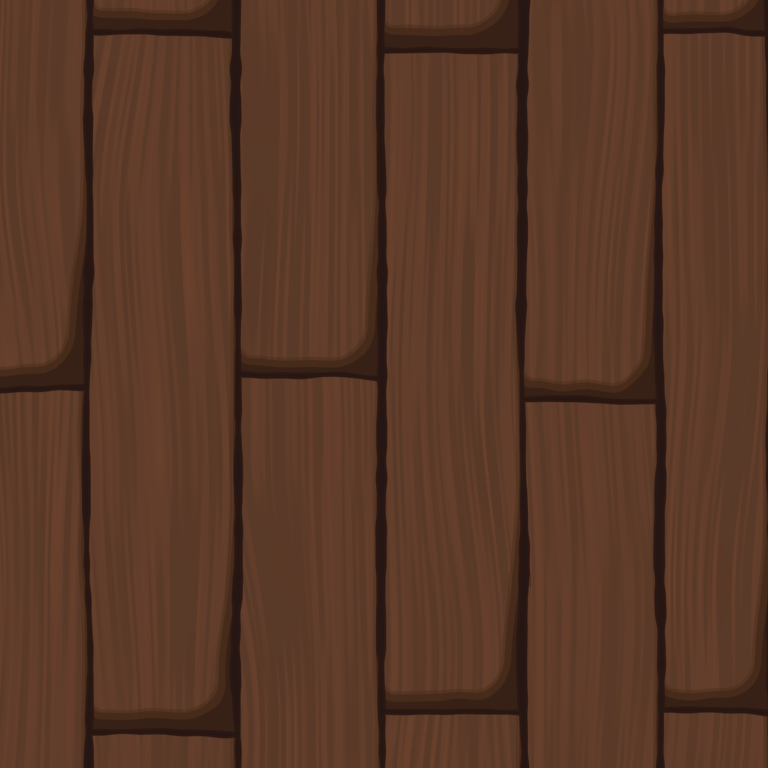
Give the GLSL for this texture, as a three.js fragment shader.

```glsl
// Dark wooden floor of upright planks in six staggered columns.
// Wobbling seams split the canvas, stretched noise draws the grain, and
// rounded distance fields shade the lower right of every plank.

varying vec2 vUv;

const vec3 GRAIN_LIGHT = vec3(0.388, 0.243, 0.170);
const vec3 GRAIN_DARK  = vec3(0.345, 0.220, 0.152);
const vec3 GRAIN_GLINT = vec3(0.430, 0.262, 0.178);
const vec3 SHADE_SOFT  = vec3(0.270, 0.162, 0.096);
const vec3 SHADE_DEEP  = vec3(0.205, 0.118, 0.078);
const vec3 SEAM_EDGE   = vec3(0.165, 0.092, 0.070);
const vec3 SEAM_CORE   = vec3(0.145, 0.085, 0.075);

const float EDGE = 0.0012;                  // softness of drawn edges
const float FIRST_SEAM = 0.1146;            // leftmost vertical seam
const float COLUMN_WIDTH = 0.1966;
const float COLUMN_SHRINK = 0.0026;         // columns narrow to the right
const float LAST_SEAM = 1.004;
const vec3 EVEN_JOINTS = vec3(0.492, 0.510, 0.478);
const vec3 ODD_JOINTS  = vec3(0.046, 0.071, 0.073);
const vec3 ODD_LENGTHS = vec3(0.911, 0.861, 0.884);
const float EVEN_LENGTH = 0.9;
const vec2 GRAIN_SCALE = vec2(235.0, 4.5);
const float CORNER_RADIUS = 0.045;
const float SPLINTER_SEAM = 3.0;
const vec2 SPLINTER_SPAN = vec2(0.236, 0.315);

float hash(vec2 p) {
  vec3 q = fract(p.xyx * 0.1031);
  q += dot(q, q.yzx + 33.33);
  return fract((q.x + q.y) * q.z);
}

float noise(vec2 p) {
  vec2 i = floor(p), f = fract(p);
  f = f * f * (3.0 - 2.0 * f);
  return mix(mix(hash(i), hash(i + vec2(1.0, 0.0)), f.x),
             mix(hash(i + vec2(0.0, 1.0)), hash(i + 1.0), f.x), f.y);
}

float pick(vec3 v, float i) {
  return dot(v, vec3(equal(vec3(0.0, 1.0, 2.0), vec3(i))));
}

// Centre of vertical seam k at height y
float seamX(float k, float y) {
  float x = FIRST_SEAM + k * (COLUMN_WIDTH - COLUMN_SHRINK * k);
  float wobble = 0.006 * (noise(vec2(y * 7.0, k * 9.0 + 20.0)) - 0.5);
  return min(x, LAST_SEAM) + wobble;
}

// Ragged half width of vertical seam k
float seamHalfWidth(float k, float y) {
  float broad = noise(vec2(y * 8.0 + 3.0, k * 5.0 + 50.0));
  float ragged = noise(vec2(y * 45.0, k * 7.0 + 80.0)) - 0.5;
  return 0.0032 + 0.0042 * broad + 0.0024 * ragged;
}

// Signed distance to a corner rounded by r, negative inside
float roundCorner(vec2 inset, float r) {
  vec2 q = r - inset;
  return length(max(q, 0.0)) + min(max(q.x, q.y), 0.0) - r;
}

float cover(float d) { return smoothstep(-EDGE, EDGE, d); }

void main() {
  vec2 p = vUv;

  // Column and distance into the nearest vertical seam
  float column = 0.0, left = seamX(-1.0, p.y), seam = -1.0;
  for (int i = 0; i < 6; i++) {
    float k = float(i), s = seamX(k, p.y);
    if (i < 5 && p.x > s) { column = k + 1.0; left = s; }
    seam = max(seam, seamHalfWidth(k, p.y) - abs(p.x - s));
  }
  float right = seamX(column, p.y);

  // Plank within its column
  float odd = mod(column, 2.0), slot = floor(column * 0.5);
  float joint = mix(pick(EVEN_JOINTS, slot), pick(ODD_JOINTS, slot), odd);
  float span = mix(EVEN_LENGTH, pick(ODD_LENGTHS, slot), odd);
  float bend = 0.007 * (noise(vec2(p.x * 16.0, column + 30.0)) - 0.5);
  float along = (p.y + bend - joint) / span;
  float id = hash(vec2(column + 11.0, floor(along) + 7.0));
  float above = fract(along) * span;
  float jointHalf = 0.0026 + 0.0026 * noise(vec2(p.x * 38.0, id * 90.0));
  seam = max(seam, jointHalf - min(above, span - above));

  // Grain: long tapering streaks that drift and fan out
  float drift = 0.05 * (noise(vec2(p.x * 7.0, p.y * 2.8) + id * 40.0) - 0.5);
  vec2 g = vec2(p.x + drift, p.y) * GRAIN_SCALE + id * 170.0;
  float streak = noise(g);
  float strength = 0.55 + 0.45 * noise(vec2(p.x * 24.0, p.y * 4.0 + id * 60.0));
  float tone = mix(0.55, smoothstep(0.28, 0.62, streak), strength);
  vec3 color = mix(GRAIN_DARK, GRAIN_LIGHT, tone);
  color = mix(color, GRAIN_GLINT, 0.5 * strength * smoothstep(0.7, 0.9, streak));

  // Stepped shade along the foot and lower right side
  float ripple = 0.006 * (noise(vec2(p.x * 30.0, p.y * 14.0)) - 0.5);
  float side = 0.006 + (0.012 + 0.012 * id) * (1.0 - smoothstep(0.02, 0.32, above));
  float foot = 0.019 + 0.013 * id + ripple;
  vec2 inset = vec2(right - p.x - side - ripple * 0.5, above - foot);
  float shade = roundCorner(inset, CORNER_RADIUS);
  shade = max(shade, roundCorner(vec2(p.x - left, above - foot), 0.018));
  color = mix(color, SHADE_SOFT, 0.4 * cover(shade + 0.004));
  color = mix(color, SHADE_SOFT, 0.85 * cover(shade));
  color = mix(color, SHADE_DEEP, 0.85 * cover(shade - 0.009));

  // Splinter peeling away from one seam
  float peel = (SPLINTER_SPAN.y - p.y) / (SPLINTER_SPAN.y - SPLINTER_SPAN.x);
  float crack = seamX(SPLINTER_SEAM, p.y) + 0.009 * peel;
  float crackHalf = 0.0035 * (1.0 - peel) * step(0.0, peel);
  seam = max(seam, crackHalf - abs(p.x - crack) - step(peel, 0.0) - step(1.0, peel));

  // Seams with a darker core
  color = mix(color, SEAM_EDGE, cover(seam));
  color = mix(color, SEAM_CORE, cover(seam - 0.003));
  gl_FragColor = vec4(color, 1.0);
}
```
